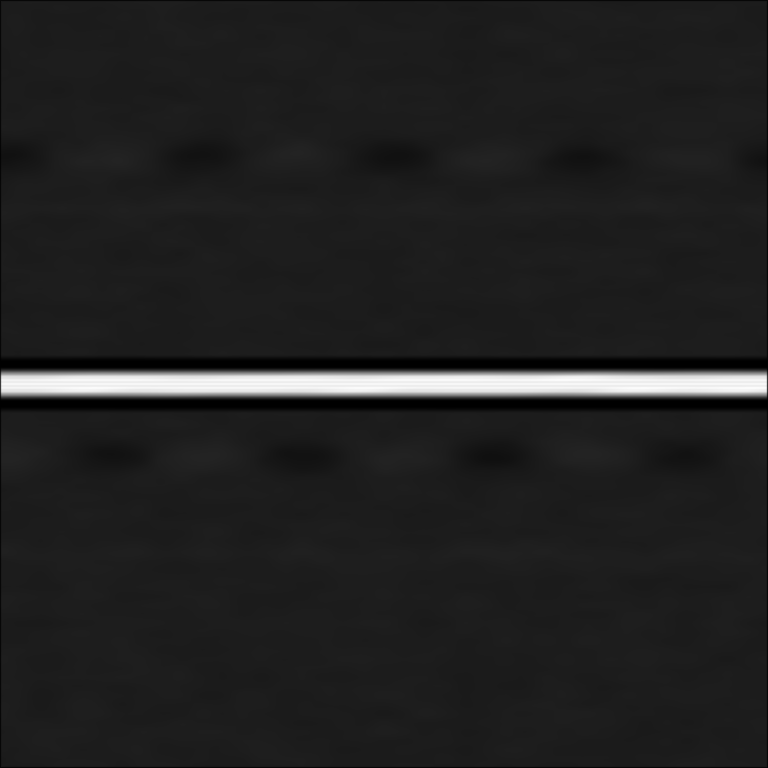
This background is drawn by a WebGL 1 fragment shader. Its source:

```glsl
precision highp float;
// A bright, softly streaked horizontal bar with dark fringes on mottled charcoal.
uniform vec2 u_resolution;

float hash(vec2 p) {
  p = fract(p * vec2(0.1031, 0.1137));
  p += dot(p, p.yx + 33.33);
  return fract((p.x + p.y) * p.x * 7.31);
}

float noise(vec2 p) {
  vec2 cell = floor(p);
  vec2 f = fract(p);
  f = f * f * (3.0 - 2.0 * f);
  return mix(mix(hash(cell), hash(cell + vec2(1.0, 0.0)), f.x),
             mix(hash(cell + vec2(0.0, 1.0)), hash(cell + 1.0), f.x), f.y);
}

// Row of alternating dark and faintly light smudges, four across the canvas.
float smudges(vec2 uv, float height, float darkX) {
  float y = (uv.y - height) / 0.021;
  float wave = cos((uv.x - darkX) * 25.1327);
  float strength = wave > 0.0 ? 0.042 : 0.024;
  return -strength * wave * exp(-y * y);
}

void main() {
  vec2 uv = gl_FragCoord.xy / u_resolution;

  // Charcoal ground with low, sideways mottling
  float mottle = noise(uv * vec2(18.0, 42.0)) - 0.5;
  mottle += 0.6 * (noise(uv * vec2(38.0, 85.0) + 17.0) - 0.5);
  float shade = 0.11 + 0.013 * mottle;

  // Smudge rows and faint ledges
  shade += smudges(uv, 0.794, 0.01) + smudges(uv, 0.406, 0.143);
  shade += 0.009 * exp(-pow((uv.y - 0.727) / 0.012, 2.0));
  shade += 0.009 * exp(-pow((uv.y - 0.279) / 0.012, 2.0));

  // Dark fringes above and below the bar
  float d = abs(uv.y - 0.5);
  shade *= smoothstep(0.029, 0.039, d);

  // Bar profile with fine horizontal ripples and slanted sheen
  float bar = 1.0 - smoothstep(0.007, 0.0225, d);
  float sheen = noise(vec2(uv.x * 14.0 - uv.y * 60.0, uv.y * 75.0)) - 0.5;
  float ripple = 0.025 * cos(d * 1250.0);
  float light = 0.95 + ripple + 0.1 * sheen * smoothstep(0.001, 0.01, d);
  shade += bar * light;

  // Thin dark border
  vec2 rim = min(uv, 1.0 - uv);
  shade *= mix(0.25, 1.0, smoothstep(0.0006, 0.0024, min(rim.x, rim.y)));

  gl_FragColor = vec4(vec3(clamp(shade, 0.0, 1.0)), 1.0);
}
```
